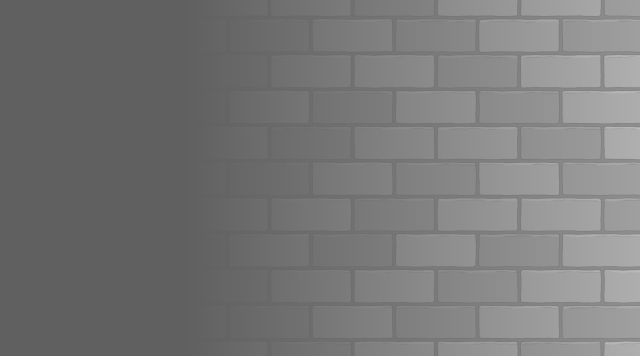
A Shadertoy shader for this background:

```glsl
// Grey brick wall that emerges from a flat dark grey on the left.
const vec3  BACKDROP   = vec3(0.378);
const vec3  BRICK      = vec3(0.680);
const vec3  MORTAR     = vec3(0.560);
const vec3  OUTLINE    = vec3(0.505);
const float DARK_BRICK = 0.055;             // tone drop of the darker bricks
const float TONE_NOISE = 0.020;
const float LIP_LIGHT  = 0.045;             // light along the top edge
const float LIP_SHADE  = 0.050;             // broken crease under that light
const vec2  PITCH      = vec2(0.2340, 0.1006); // brick spacing, in canvas heights
const vec2  ORIGIN     = vec2(0.7566, -0.0511);
const float ODD_SHIFT  = 0.1166;            // sideways shift of odd rows
const vec2  JOINT      = vec2(0.0105, 0.0105);
const float CORNER     = 0.006;
const float WOBBLE     = 0.0011;
const vec2  FADE       = vec2(0.295, 1.0);  // start and end, in canvas widths

float hash(vec2 cell) {
    return fract(sin(dot(cell, vec2(41.3, 289.1))) * 4375.5);
}

// Layered sines, roughly -1 to 1
float waver(float t, float seed) {
    return 0.5 * sin(t * 43.0 + seed) + 0.3 * sin(t * 97.0 + seed * 2.3)
         + 0.2 * sin(t * 211.0 + seed * 4.1);
}

float roundedBox(vec2 p, vec2 halfSize, float radius) {
    vec2 q = abs(p) - halfSize + radius;
    return length(max(q, 0.0)) + min(max(q.x, q.y), 0.0) - radius;
}

// Alternating tones on odd rows, a diagonal of three on even rows
float brickTone(vec2 cell) {
    float odd = mod(cell.y, 2.0);
    float alternate = mod(cell.x + floor(cell.y * 0.5), 2.0);
    float diagonal = 1.0 - step(0.5, mod(cell.x - cell.y * 0.5 - 1.0, 3.0));
    float dark = mix(diagonal, alternate, odd);
    return TONE_NOISE * (hash(cell) - 0.5) - DARK_BRICK * dark;
}

vec3 brickWall(vec2 p, float pixel) {
    // Cell and local position, with y pointing down
    vec2 q = p - ORIGIN;
    float row = floor(q.y / PITCH.y);
    q.x -= ODD_SHIFT * mod(row, 2.0);
    vec2 cell = vec2(floor(q.x / PITCH.x), row);
    vec2 local = q - (cell + 0.5) * PITCH;
    float seed = 6.283 * hash(cell + 7.0);

    // Uneven brick outline
    vec2 halfSize = 0.5 * (PITCH - JOINT);
    vec2 bent = local + WOBBLE * vec2(waver(local.y, seed), waver(local.x, seed + 2.0));
    float d = roundedBox(bent, halfSize, CORNER);
    float inside = 1.0 - smoothstep(-pixel, pixel, d);

    // Worn lip along the top, with a crease on part of its length
    float depth = bent.y + halfSize.y;
    float lipDepth = 0.0055 + 0.0020 * waver(local.x, seed + 4.0);
    float lip = 1.0 - smoothstep(lipDepth - pixel, lipDepth + pixel, depth);
    float crease = 1.0 - smoothstep(0.0006, 0.0010 + pixel, abs(depth - lipDepth));
    crease *= smoothstep(-0.2, 0.4, waver(local.x * 0.6, seed + 1.0));

    vec3 face = BRICK + brickTone(cell) + LIP_LIGHT * lip - LIP_SHADE * crease;
    vec3 joint = mix(OUTLINE, MORTAR, smoothstep(0.0, 0.004, d));
    return mix(joint, face, inside);
}

void mainImage(out vec4 fragColor, in vec2 fragCoord) {
    vec2 p = fragCoord / iResolution.y;
    vec3 wall = brickWall(vec2(p.x, 1.0 - p.y), 0.7 / iResolution.y);

    // Wall appears steadily from left to right
    float u = fragCoord.x / iResolution.x;
    float reveal = clamp((u - FADE.x) / (FADE.y - FADE.x), 0.0, 1.0);
    fragColor = vec4(mix(BACKDROP, wall, reveal), 1.0);
}
```
